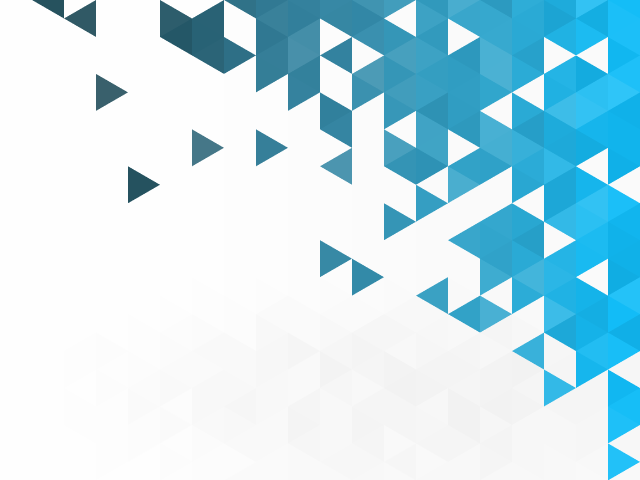
Write a Shadertoy shader that draws this background.

```glsl
#define COLUMNS 20.0
#define HALF_ROWS 25.98
#define EDGE_DEPTH 24.0
#define SHADE_VARIATION 0.13
#define PAPER_VARIATION 0.035
#define SAMPLES 3

const vec3 DARK_TEAL = vec3(0.15, 0.32, 0.37);
const vec3 TEAL      = vec3(0.22, 0.53, 0.64);
const vec3 BLUE      = vec3(0.20, 0.65, 0.80);
const vec3 CYAN      = vec3(0.07, 0.74, 0.97);

float hash(vec2 p) {
    vec3 q = fract(vec3(p.xyx) * 0.1031);
    q += dot(q, q.yzx + 33.33);
    return fract((q.x + q.y) * q.z);
}

// Column and half-row of the triangle that holds uv; rows count from the top
vec2 triangleCell(vec2 uv) {
    vec2 grid = vec2(uv.x * COLUMNS, (1.0 - uv.y) * HALF_ROWS);
    vec2 cell = floor(grid);
    vec2 f = grid - cell;
    bool pointsRight = mod(cell.x + cell.y, 2.0) < 0.5;
    float halfHeight = pointsRight ? 1.0 - f.x : f.x;
    return cell + vec2(0.0, step(halfHeight, f.y));
}

// Half-row down to which a column is filled
float filledDepth(float col) {
    float x = (col + 0.5) / COLUMNS;
    float dip = exp(-3.0 * (col - 11.0) * (col - 11.0));
    float bulge = exp(-(col - 15.0) * (col - 15.0));
    return EDGE_DEPTH * x * x + 0.55 + 2.5 * (bulge - dip);
}

// Openings repeat down each column, shifted from column to column
bool isHole(float col, float row) {
    bool evenCol = mod(col, 2.0) < 0.5;
    float d = col - 12.0;
    float shift = evenCol ? floor(1.5 + 0.225 * d * d)
                          : floor(10.1 - (col - 13.0) * 5.0 / 3.0);
    float period = evenCol ? 6.0 : 10.0;
    bool regular = col > 9.5 && row > 0.5 && mod(row - shift, period) < 0.5;
    bool strip = abs(col + row - 25.5) < 1.0 && abs(col - 14.0) < 1.5;
    bool pairs = col < 10.5 && mod(col, 3.0) == 1.0
              && abs(row - col + 5.5) < 1.0;
    return regular || strip || pairs;
}

// Loose triangles follow curves below the filled area
bool isScattered(float col, float row) {
    if (col < 4.5) return row == (col < 2.5 ? col - 1.0 : 5.0 * col - 10.0);
    float a = col - 6.0;
    float b = col - 10.0;
    bool inner = mod(col, 2.0) < 0.5 && col < 13.0
              && row == floor(8.35 + 0.102 * a * a);
    bool outer = b > -0.5 && mod(col, 3.0) > 0.5
              && row == floor(14.6 + 0.5 * b + 0.009 * b * b * b);
    return inner || outer;
}

bool isFilled(vec2 cell) {
    bool solid = cell.x > 4.5 && cell.y <= filledDepth(cell.x)
              && (cell.x > 6.5 || cell.y > 0.5);
    return (solid && !isHole(cell.x, cell.y)) || isScattered(cell.x, cell.y);
}

// Dark teal at the left to cyan at the right, with a shade per triangle
vec3 tileColor(vec2 cell) {
    float x = (cell.x + 0.5) / COLUMNS;
    vec3 color = mix(DARK_TEAL, TEAL, smoothstep(0.2, 0.5, x));
    color = mix(color, BLUE, smoothstep(0.48, 0.77, x));
    color = mix(color, CYAN, smoothstep(0.75, 0.98, x));
    float shade = hash(cell + 7.0) - 0.5;
    vec3 target = shade > 0.0 ? vec3(1.0) : vec3(0.0, 0.25, 0.35);
    return mix(color, target, abs(shade) * 2.0 * SHADE_VARIATION);
}

// Near-white paper with faint grey tiles in the lower part
vec3 paperColor(vec2 cell) {
    float x = (cell.x + 0.5) / COLUMNS;
    float y = cell.y / HALF_ROWS;
    float band = smoothstep(0.58, 0.78, y) * (1.0 - 0.6 * smoothstep(0.85, 1.0, y));
    float middle = smoothstep(0.0, 0.5, x) * (1.0 - 0.6 * smoothstep(0.8, 1.0, x));
    float grey = 0.003 + 0.018 * smoothstep(0.2, 0.8, x);
    grey += band * middle * PAPER_VARIATION * (0.3 + 0.7 * hash(cell + 31.0));
    return vec3(1.0 - grey);
}

void mainImage(out vec4 fragColor, in vec2 fragCoord) {
    // Average several samples to smooth the triangle edges
    vec3 sum = vec3(0.0);
    for (int j = 0; j < SAMPLES; j++) {
        for (int i = 0; i < SAMPLES; i++) {
            vec2 offset = (vec2(i, j) + 0.5) / float(SAMPLES) - 0.5;
            vec2 cell = triangleCell((fragCoord + offset) / iResolution.xy);
            sum += isFilled(cell) ? tileColor(cell) : paperColor(cell);
        }
    }
    fragColor = vec4(sum / float(SAMPLES * SAMPLES), 1.0);
}
```
